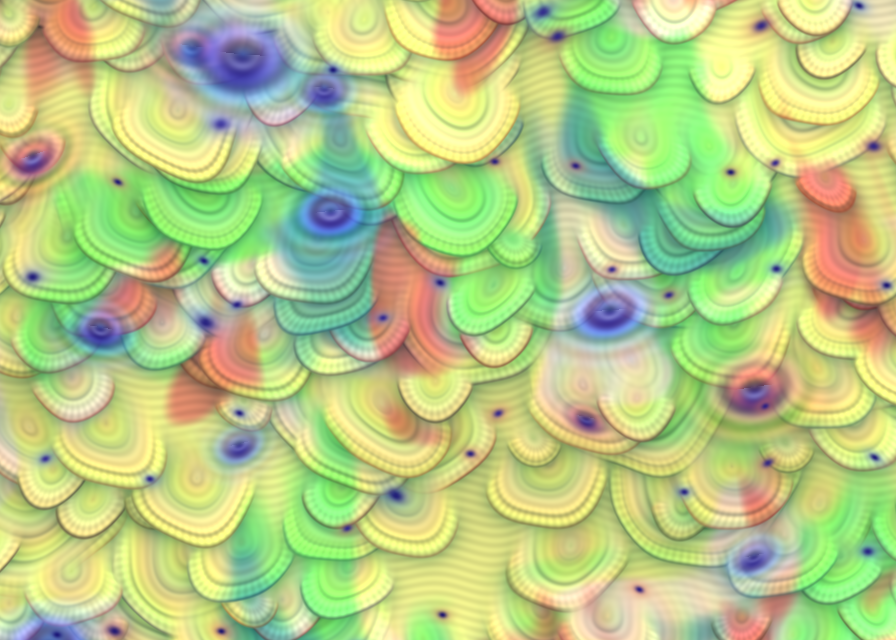
Write a Shadertoy shader that draws this pattern.

```glsl
const vec3 YELLOW = vec3(0.94, 0.94, 0.55);
const vec3 GREEN  = vec3(0.57, 0.94, 0.47);
const vec3 BLUSH  = vec3(0.95, 0.89, 0.74);
const vec3 TEAL   = vec3(0.39, 0.68, 0.60);
const vec3 CORAL  = vec3(0.88, 0.48, 0.40);
const vec3 BLUE   = vec3(0.36, 0.52, 0.84);
const vec3 INDIGO = vec3(0.26, 0.20, 0.64);
const vec3 NAVY   = vec3(0.06, 0.04, 0.42);

vec2 hash2(vec2 p) {
    vec3 q = fract(p.xyx * vec3(0.1031, 0.1030, 0.0973));
    q += dot(q, q.yzx + 33.33);
    return fract((q.xx + q.yz) * q.zy);
}

// Layered, warped sines, roughly -0.9 to 0.9
float waves(vec2 p, float seed) {
    float sum = 0.0, amp = 0.6;
    for (int i = 0; i < 3; i++) {
        p = mat2(0.8, 0.6, -0.6, 0.8) * p + seed;
        p += 0.7 * sin(p.yx * 1.2 + seed);
        sum += amp * sin(p.x) * cos(p.y);
        p *= 1.8;
        amp *= 0.5;
    }
    return sum;
}

float bell(float x) { return exp(-x * x); }

// Broad patches of the pastel palette, shifted a little per scale by tint
vec3 skinColor(vec2 p, float tint) {
    float shift = 0.2 * (tint - 0.5);
    vec3 col = mix(YELLOW, GREEN, smoothstep(0.02, 0.32, waves(p * 6.5, 1.7) + shift));
    col = mix(col, BLUSH, 0.9 * smoothstep(0.12, 0.4, waves(p * 8.0, 4.3) - shift));
    col = mix(col, TEAL, 0.9 * smoothstep(0.3, 0.58, waves(p * 6.5, 7.9) + shift));
    return mix(col, CORAL, 0.85 * smoothstep(0.36, 0.62, waves(p * 8.0, 2.6) - shift));
}

// One hanging bowl: tinted shadow below, fine rings inside, thin rim
vec3 paintScale(vec3 below, vec2 p, vec2 centre, float radius, vec2 rnd) {
    vec2 q = p - centre;
    q += 0.005 * sin(q.yx * 42.0 + rnd * 6.28);
    q.y *= q.y > 0.0 ? 0.6 : 0.95;
    float edge = radius - length(q);
    float height = q.y / radius;
    float hang = 1.0 - smoothstep(-0.7, 0.3, height);
    float softness = 0.003 + 0.05 * smoothstep(-0.35, 0.25, height);
    float cover = smoothstep(-0.002, softness, edge) * (1.0 - smoothstep(-0.1, 0.6, height));

    float shadow = exp(-max(-edge, 0.0) / 0.013);
    below *= 1.0 - hang * shadow * vec3(0.3, 0.2, 0.17);

    vec3 col = skinColor(p, rnd.x);
    col *= 0.97 + 0.11 * bell((edge - 0.024) / 0.02);
    col += 0.045 * sin(edge * 95.0 + rnd.y * 6.28 + vec3(0.0, 2.1, 4.2));
    float detail = 0.25 + 0.75 * hang;
    col *= 1.0 + 0.05 * detail * sin(edge * 430.0 + rnd.x * 6.28);

    // Thin nested arcs and a faint comb of ribs
    float fold = pow(0.5 + 0.5 * sin(edge * 170.0 + rnd.y * 5.0), 12.0);
    col *= 1.0 - 0.2 * fold * hang * vec3(1.0, 0.9, 0.7);
    float ribs = sin(atan(q.x, -q.y) * radius * 480.0);
    col *= 1.0 + 0.035 * ribs * bell((edge - 0.012) / 0.012);

    vec3 rimTint = col * mix(vec3(0.62, 0.34, 0.36), vec3(0.34, 0.46, 0.62), rnd.x);
    col = mix(col, rimTint, 0.65 * hang * bell((edge - 0.001) / 0.004));
    return mix(below, col, cover);
}

// Scales on a jittered grid, painted from the bottom row upward
vec3 paintScales(vec3 col, vec2 p, vec2 cell, vec2 radii, float density, float seed) {
    vec2 home = floor(p / cell);
    for (int j = -3; j <= 3; j++)
    for (int i = -1; i <= 1; i++) {
        vec2 id = home + vec2(float(i), float(j));
        vec2 jitter = hash2(id + seed);
        vec2 rnd = hash2(id + seed + 57.0);
        if (hash2(id + seed + 91.0).x > density) continue;
        float radius = mix(radii.x, radii.y, rnd.y);
        col = paintScale(col, p, (id + jitter) * cell, radius, rnd);
    }
    return col;
}

// Dark core under a pale glint, in a halo of hanging rings
vec3 paintEye(vec3 col, vec2 p, vec2 centre, float size, vec2 rnd) {
    vec2 q = (p - centre) * vec2(0.85, 1.15) / size;
    q.y += 0.25 * q.x * sin(rnd.x * 6.28);
    float d = length(q);
    float large = smoothstep(0.008, 0.024, size);
    float bowl = length(q - vec2(0.0, 0.6));
    vec3 halo = rnd.y < 0.45 ? CORAL : BLUE;
    halo *= 1.0 + 0.28 * large * sin(bowl * 5.5 + rnd.x * 6.28);
    halo += 0.12 * large * sin(bowl * 2.4 + vec3(0.0, 2.1, 4.2));
    col = mix(col, halo, mix(0.5, 0.85, large) * bell(d * 0.42));
    col = mix(col, mix(NAVY, INDIGO, rnd.x * 0.7), 0.92 * bell(d * 1.05));
    float glint = bell((bowl - 0.55) * 4.0) * bell(q.x * 1.3) * step(q.y, 0.6);
    return mix(col, vec3(0.72, 0.74, 0.98), 0.5 * large * glint);
}

vec3 paintEyes(vec3 col, vec2 p, float cell) {
    vec2 home = floor(p / cell);
    for (int j = -1; j <= 1; j++)
    for (int i = -1; i <= 1; i++) {
        vec2 id = home + vec2(float(i), float(j));
        vec2 rnd = hash2(id + 23.0);
        float size = mix(0.006, 0.038, pow(hash2(id + 71.0).x, 6.0));
        col = paintEye(col, p, (id + hash2(id + 5.0)) * cell, size, rnd);
    }
    return col;
}

void mainImage(out vec4 fragColor, in vec2 fragCoord) {
    vec2 p = fragCoord / iResolution.y;
    p += 0.008 * sin(p.yx * 17.0 + vec2(0.5, 2.0));
    vec3 col = skinColor(p, 0.5);
    col *= 1.0 + 0.04 * sin(p.y * 420.0 + 4.0 * sin(p.x * 34.0));
    col = paintScales(col, p, vec2(0.3, 0.14), vec2(0.09, 0.17), 0.85, 140.0);
    col = paintScales(col, p, vec2(0.14, 0.075), vec2(0.045, 0.105), 0.68, 11.0);
    col *= 1.0 + 0.12 * waves(p * 5.0, 5.2);
    col = paintEyes(col, p, 0.17);
    fragColor = vec4(clamp(col, 0.0, 1.0), 1.0);
}
```
